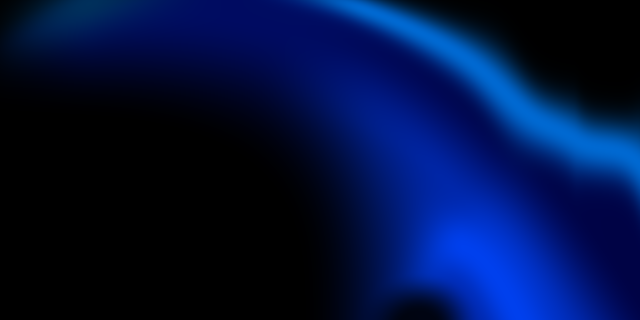
Write a Shadertoy shader that draws this background.

```glsl
// Soft blue light waves: a bright ribbon over a glowing arch on black.
#define RIBBON_COLOR vec3(0.0, 0.41, 0.82)
#define HAZE_COLOR   vec3(0.0, 0.19, 0.36)
#define NAVY_COLOR   vec3(0.0, 0.045, 0.38)
#define DEEP_COLOR   vec3(0.0, 0.01, 0.27)
#define BLUE_COLOR   vec3(0.0, 0.15, 0.66)
#define GLOW_COLOR   vec3(0.0, 0.25, 0.93)
#define SHADOW_SIZE  vec2(1.17, 0.79)
#define HOLE_CENTER  vec2(1.31, -0.02)
#define HOLE_SIZE    vec2(0.17, 0.15)

float bell(float x) { return exp(-x * x); }

// Height of the ribbon's centre line
float ribbonHeight(float x) {
    float arch = 1.05 - 0.38 * (x - 0.68) * (x - 0.68);
    return arch - 0.05 * bell((x - 1.65) / 0.12) + 0.10 * smoothstep(1.8, 2.0, x);
}

// Approximate signed distance to a curve from its height and slope
float curveDistance(float y, float height, float slope) {
    return (y - height) / sqrt(1.0 + slope * slope);
}

// Signed distance to a downward parabola
float archDistance(vec2 p, vec2 top, float bend) {
    float x = p.x - top.x;
    return curveDistance(p.y, top.y - bend * x * x, 2.0 * bend * x);
}

void mainImage(out vec4 fragColor, in vec2 fragCoord) {
    // Canvas spans 2 by 1 units
    vec2 p = fragCoord / iResolution.xy * vec2(2.0, 1.0);

    float h = ribbonHeight(p.x);
    float slope = (ribbonHeight(p.x + 0.01) - ribbonHeight(p.x - 0.01)) / 0.02;
    float ribbonDist = curveDistance(p.y, h, slope);

    // Navy body and the broad blue band
    vec3 color = mix(NAVY_COLOR, DEEP_COLOR, smoothstep(0.9, 1.7, p.x));
    float bandDist = archDistance(p, vec2(0.9, 0.8), 0.755);
    float band = 1.0 - smoothstep(-0.16, 0.10, bandDist);
    color = mix(color, BLUE_COLOR, band * smoothstep(0.75, 1.2, p.x));

    // Bright arch around a dark hollow
    float archDist = archDistance(p, vec2(1.42, 0.23), 5.5);
    float glow = bell(archDist / 0.10) * smoothstep(1.12, 1.45, p.x);
    color = mix(color, GLOW_COLOR, glow);
    float hole = 1.0 - smoothstep(0.3, 1.15, length((p - HOLE_CENTER) / HOLE_SIZE));
    color *= 1.0 - 0.88 * hole;

    // Rounded shadow at lower left and darkness beyond the ribbon
    vec2 q = p / SHADOW_SIZE;
    float shadowEdge = pow(dot(q * q, q), 1.0 / 3.0);
    color *= smoothstep(0.8, 1.25, shadowEdge);
    color *= smoothstep(-0.12, 0.3, p.x);
    color *= 1.0 - smoothstep(-0.04, 0.05, ribbonDist);

    // Ribbon widening to the right, with a faint haze at the left
    float width = mix(0.04, 0.085, smoothstep(1.0, 1.8, p.x));
    float ribbon = bell(ribbonDist / width) * smoothstep(0.75, 1.15, p.x);
    color = mix(color, RIBBON_COLOR, ribbon);
    float haze = bell(ribbonDist / 0.09) * smoothstep(-0.1, 0.3, p.x);
    color = mix(color, HAZE_COLOR, haze * (1.0 - smoothstep(0.25, 0.7, p.x)));

    fragColor = vec4(color, 1.0);
}
```
